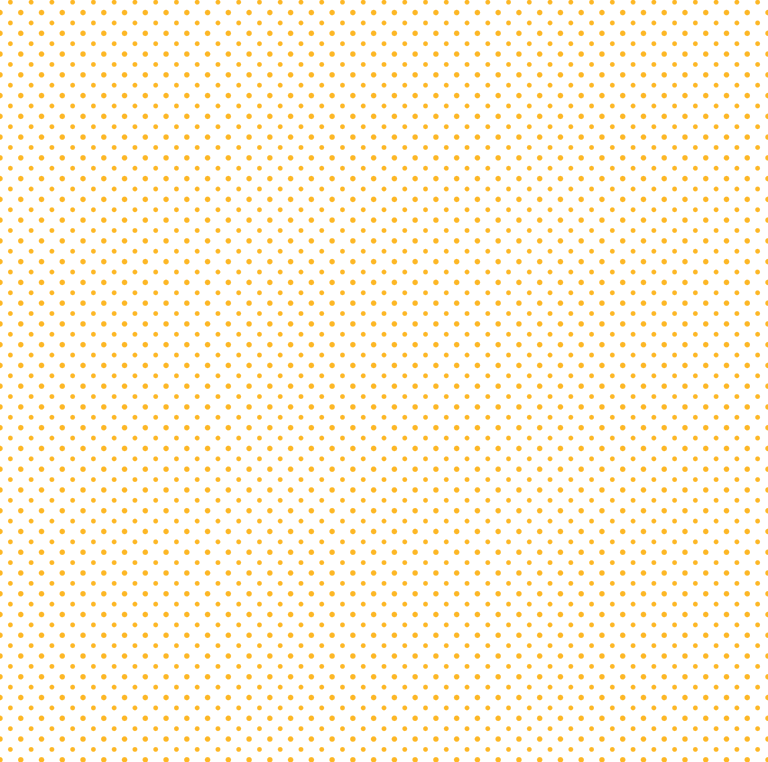
Give the GLSL for this pattern, as a Shadertoy shader.

```glsl
// Amber polka dots on white: two interleaved square grids, the second shifted
// by half a cell and drawn with slightly smaller dots. Each grid is a
// repeated circle distance, smoothed over about one pixel.

const float COLUMNS      = 37.0;               // cells across the canvas
const vec2  GRID_ORIGIN  = vec2(0.0, 0.106);   // centre of first large dot, in cells
const float LARGE_RADIUS = 0.130;              // in cells
const float SMALL_RADIUS = 0.114;              // in cells
const float EDGE_PIXELS  = 1.15;               // width of the smoothed edge
const vec3  PAPER        = vec3(1.0);
const vec3  AMBER        = vec3(0.992, 0.718, 0.145);

// Signed distance to the nearest dot of a unit grid centred on the integers
float dotGrid(vec2 p, float radius) {
    return length(fract(p + 0.5) - 0.5) - radius;
}

void mainImage(out vec4 fragColor, in vec2 fragCoord) {
    // Square cells, scaled by the canvas width
    float cellsPerPixel = COLUMNS / iResolution.x;
    vec2 p = fragCoord * cellsPerPixel - GRID_ORIGIN;

    // Union of the large and small grids
    float d = min(dotGrid(p, LARGE_RADIUS), dotGrid(p + 0.5, SMALL_RADIUS));

    // Edge coverage
    float ink = clamp(0.5 - d / (EDGE_PIXELS * cellsPerPixel), 0.0, 1.0);
    fragColor = vec4(mix(PAPER, AMBER, ink), 1.0);
}
```
